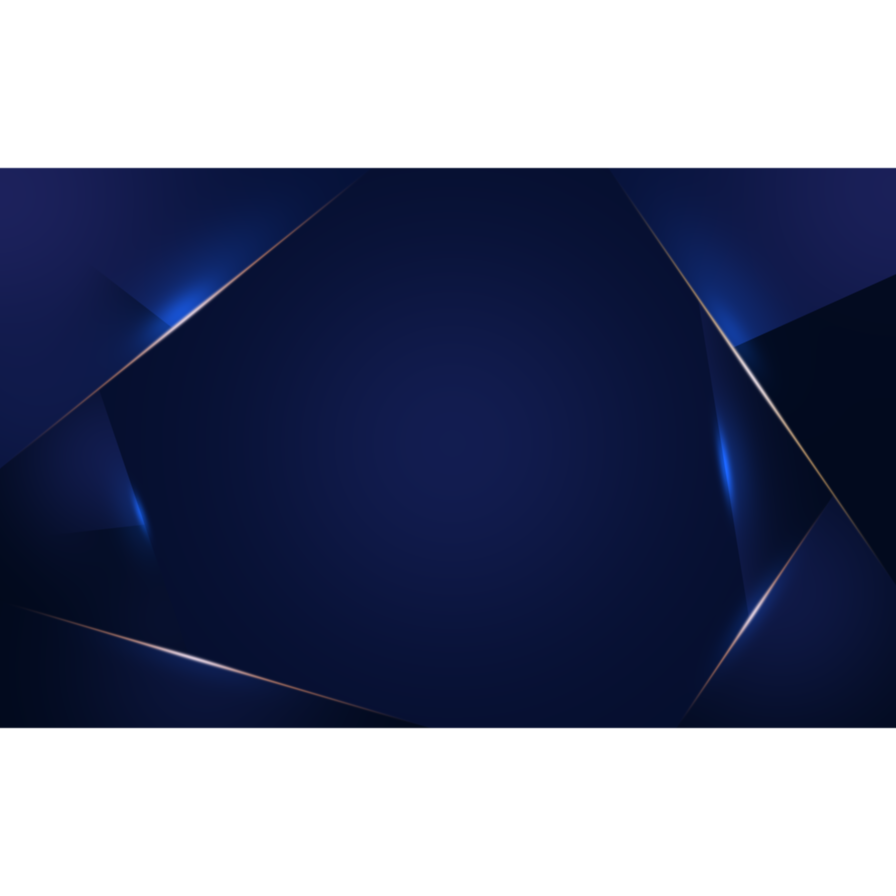
Give the GLSL for this background, as a three.js fragment shader.

```glsl
// Dark navy banner between white margins: a softly lit centre framed by
// overlapping angled panels. Half-plane distances cut the panels; tapered
// streaks and stretched glows light their edges.
varying vec2 vUv;

const float EDGE = 0.0013;
const vec3 NAVY = vec3(0.018, 0.055, 0.175);
const vec3 INDIGO = vec3(0.072, 0.112, 0.315);
const vec3 VIOLET = vec3(0.110, 0.130, 0.360);
const vec3 INK = vec3(0.004, 0.035, 0.105);
const vec3 AZURE = vec3(0.06, 0.30, 0.72);
const vec3 COPPER = vec3(0.68, 0.43, 0.34);
const vec3 GOLD = vec3(0.75, 0.58, 0.36);
const vec3 PEARL = vec3(0.88, 0.88, 1.0);

// Signed distance to the line a-b, positive on its left.
float side(vec2 p, vec2 a, vec2 b) {
  vec2 d = normalize(b - a);
  return dot(p - a, vec2(-d.y, d.x));
}

float cover(float d) {
  return smoothstep(-EDGE, EDGE, d);
}

// Position along a-b, 0 at a and 1 at b.
float along(vec2 p, vec2 a, vec2 b) {
  vec2 d = b - a;
  return dot(p - a, d) / dot(d, d);
}

float falloff(vec2 p, vec2 centre, float radius) {
  vec2 q = (p - centre) / radius;
  return exp(-dot(q, q));
}

// Glow stretched along the direction a-b.
float glow(vec2 p, vec2 centre, vec2 a, vec2 b, vec2 size) {
  vec2 d = normalize(b - a);
  vec2 q = p - centre;
  q = vec2(dot(q, d), dot(q, vec2(-d.y, d.x))) / size;
  return exp(-dot(q, q));
}

// Metallic line that thins toward both ends and whitens at its hot spot.
vec3 streak(vec3 col, vec2 p, vec2 a, vec2 b, float hot, vec3 tint) {
  float t = along(p, a, b);
  float taper = smoothstep(0.0, 0.4, t) * smoothstep(1.0, 0.65, t);
  float h = (t - hot) / 0.13;
  float heat = exp(-h * h);
  float width = mix(0.0014, 0.0025, heat);
  float d = side(p, a, b) / width;
  vec3 metal = mix(tint, PEARL, heat * 0.75);
  return mix(col, metal, exp(-d * d) * taper * mix(0.72, 1.0, heat));
}

// Darkens the left of a-b, fading with distance and toward b.
vec3 facet(vec3 col, vec2 p, vec2 a, vec2 b, float depth, float reach) {
  float d = side(p, a, b);
  float fade = exp(-max(d, 0.0) / reach) * smoothstep(1.1, 0.2, along(p, a, b));
  return mix(col, INK, cover(d) * fade * depth);
}

vec3 background(vec2 p) {
  vec3 col = mix(NAVY, INDIGO, falloff(p, vec2(0.505, 0.505), 0.23));

  // Inner left panel
  vec2 a = vec2(0.208, 0.277);
  vec2 b = vec2(0.111, 0.564);
  float d = side(p, a, b);
  vec3 panel = mix(INK, INDIGO, 0.9 * falloff(p, vec2(0.12, 0.49), 0.105));
  panel = mix(panel, INDIGO, 0.4 * falloff(p, vec2(0.19, 0.31), 0.09));
  panel = facet(panel, p, vec2(0.157, 0.414), vec2(0.05, 0.402), 0.65, 0.07);
  panel += AZURE * 0.22 * glow(p, vec2(0.154, 0.428), a, b, vec2(0.05, 0.024));
  col = mix(col, panel, cover(d));
  col += AZURE * 0.65 * glow(p, vec2(0.157, 0.427), a, b, vec2(0.022, 0.005));

  // Inner right panel
  a = vec2(0.781, 0.655);
  b = vec2(0.833, 0.329);
  d = side(p, a, b);
  panel = mix(INK, INDIGO, 0.75 * exp(-max(d, 0.0) / 0.055));
  panel += AZURE * 0.25 * glow(p, vec2(0.812, 0.48), a, b, vec2(0.065, 0.025));
  col = mix(col, panel, cover(d));
  col += AZURE * 0.85 * glow(p, vec2(0.809, 0.479), a, b, vec2(0.038, 0.006));

  // Lower left panel
  a = vec2(0.48, 0.1875);
  b = vec2(0.0, 0.329);
  panel = mix(INK, INDIGO, 0.6 * falloff(p, vec2(0.23, 0.255), 0.15));
  panel += AZURE * 0.14 * glow(p, vec2(0.215, 0.266), a, b, vec2(0.09, 0.02));
  col = mix(col, panel, cover(side(p, a, b)));
  col = streak(col, p, a, b, 0.55, COPPER);

  // Lower right panel
  a = vec2(0.927, 0.443);
  b = vec2(0.755, 0.1875);
  panel = mix(INK, INDIGO, 0.8 * falloff(p, vec2(0.87, 0.34), 0.15));
  col = mix(col, panel, cover(side(p, a, b)));
  col += AZURE * 0.25 * glow(p, vec2(0.842, 0.318), a, b, vec2(0.06, 0.014));
  col = streak(col, p, a, b, 0.5, COPPER);

  // Upper left panel
  a = vec2(0.0, 0.477);
  b = vec2(0.415, 0.8125);
  panel = mix(NAVY * 1.25, VIOLET, falloff(p, vec2(0.0, 0.78), 0.2));
  panel = mix(panel, INDIGO, 0.6 * falloff(p, vec2(0.05, 0.56), 0.11));
  panel += AZURE * 0.25 * glow(p, vec2(0.22, 0.675), a, b, vec2(0.11, 0.045));
  panel = facet(panel, p, vec2(0.182, 0.642), vec2(0.098, 0.707), 0.5, 0.06);
  panel += AZURE * 0.55 * glow(p, vec2(0.2, 0.648), a, b, vec2(0.045, 0.018));
  col = mix(col, panel, cover(side(p, a, b)));
  col = streak(col, p, a, b, 0.5, COPPER);

  // Upper right panel
  a = vec2(0.679, 0.8125);
  b = vec2(1.0, 0.347);
  panel = mix(NAVY * 1.25, VIOLET, 0.9 * falloff(p, vec2(1.0, 0.79), 0.2));
  panel += AZURE * 0.24 * glow(p, vec2(0.815, 0.65), a, b, vec2(0.11, 0.045));
  panel = mix(panel, INK, 0.9 * cover(side(p, vec2(1.0, 0.694), vec2(0.827, 0.616))));
  panel += AZURE * 0.3 * glow(p, vec2(0.818, 0.625), a, b, vec2(0.045, 0.015));
  col = mix(col, panel, cover(side(p, a, b)));
  return streak(col, p, a, b, 0.5, GOLD);
}

void main() {
  float banner = cover(0.3125 - abs(vUv.y - 0.5));
  gl_FragColor = vec4(mix(vec3(1.0), background(vUv), banner), 1.0);
}
```
